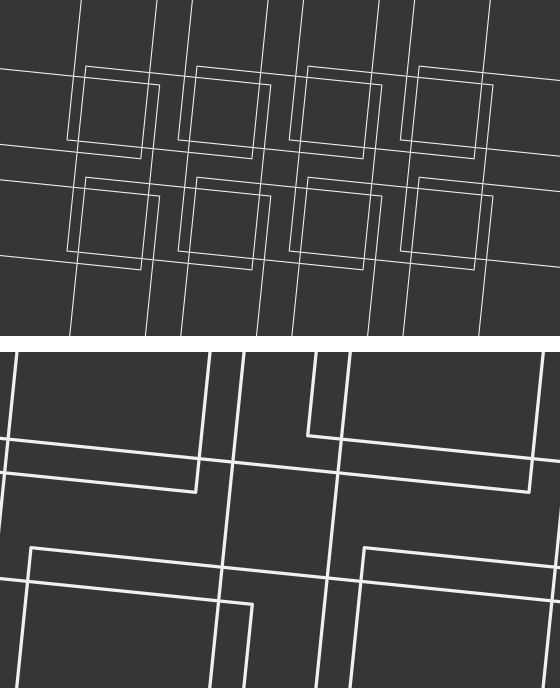
Top: the whole. Bottom: its middle third, enlarged.
A Shadertoy shader for this pattern:

```glsl
// Thin pale lines crossing on charcoal: a 4 by 2 grid of tilted squares with overshooting sides.

float segmentDistance(vec2 p, vec2 a, vec2 b) {
    vec2 ap = p - a, ab = b - a;
    return length(ap - ab * clamp(dot(ap, ab) / dot(ab, ab), 0.0, 1.0));
}

void mainImage(out vec4 fragColor, in vec2 fragCoord) {
    // One unit is the grid spacing; y points down from the canvas centre
    float cellSize = 0.1984 * iResolution.x;
    vec2 p = (fragCoord - 0.5 * iResolution.xy) / cellSize;
    p.y = -p.y;

    // Corners of the tilted square, a quarter turn apart
    vec2 bottomRight = vec2(0.247, 0.417);
    vec2 topLeft = -bottomRight;
    vec2 topRight = vec2(bottomRight.y, -bottomRight.x);
    vec2 bottomLeft = -topRight;
    vec2 right = vec2(1.0, 0.0), down = vec2(0.0, 1.0);

    float d = 1e3;
    for (int row = -1; row < 2; row++) {
        for (int column = -1; column < 4; column++) {
            vec2 q = p - vec2(float(column) - 1.5, float(row) - 0.5);

            // Top and bottom sides run on into the next column
            if (row >= 0) {
                d = min(d, segmentDistance(q, topLeft, topRight + right));
                d = min(d, segmentDistance(q, bottomLeft, bottomRight + right));
            }
            // Left and right sides run on into the next row
            if (column >= 0) {
                d = min(d, segmentDistance(q, topLeft, bottomLeft + down));
                d = min(d, segmentDistance(q, topRight, bottomRight + down));
            }
        }
    }

    // Antialiased stroke
    float halfWidth = 0.0049;
    float line = clamp(0.5 + (halfWidth - d) * cellSize, 0.0, 1.0);
    fragColor = vec4(mix(vec3(0.212), vec3(0.94), line), 1.0);
}
```
